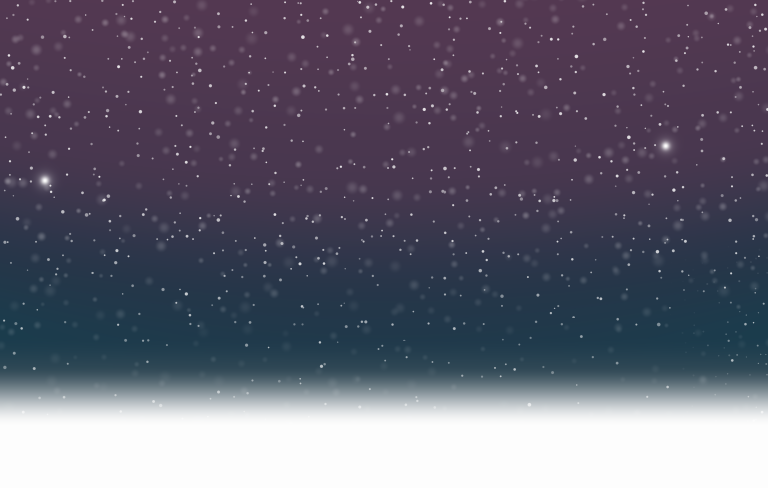
This background is drawn by a Shadertoy shader. Its source:

```glsl
// Snowfall at dusk: a plum sky sinks into teal above a bright, misty snowfield.
// The sky is a bowed vertical gradient; flakes are jittered discs on hashed
// grids, from crisp dots to soft blurs, and the snow bank fades in over them.

const vec3 PLUM  = vec3(0.325, 0.220, 0.318);
const vec3 MAUVE = vec3(0.282, 0.216, 0.308);
const vec3 NAVY  = vec3(0.145, 0.212, 0.285);
const vec3 TEAL  = vec3(0.105, 0.235, 0.300);
const vec3 MIST  = vec3(0.225, 0.310, 0.355);
const vec3 SNOW  = vec3(0.992);

float hash(vec2 p) {
    return fract(sin(dot(p, vec2(127.1, 311.7))) * 43758.5);
}

// Disc whose rim is blurred by softness, never thinner than one pixel.
float flake(vec2 offset, float radius, float softness, float pixel) {
    float blur = max(radius * softness, pixel * 0.7);
    return 1.0 - smoothstep(radius - blur, radius + blur, length(offset));
}

// One flake at most per grid cell, kept inside it so no neighbours are needed.
float snowLayer(vec2 p, float cells, float density, float radius,
                float softness, float seed, float pixel) {
    vec2 id = floor(p * cells);
    vec2 key = id + seed;
    vec2 jitter = vec2(hash(key), hash(key + 17.3));
    vec2 center = (id + mix(vec2(0.18), vec2(0.82), jitter)) / cells;
    float size = radius * mix(0.55, 1.15, hash(key + 41.7));
    float present = step(hash(key + 73.1), density);
    float brightness = mix(0.45, 1.0, hash(key + 97.9));
    return present * brightness * flake(p - center, size, softness, pixel);
}

// Bright core inside a wide, faint halo.
float glowingFlake(vec2 offset, float radius) {
    float d = length(offset) / radius;
    return 0.75 * exp(-d * d) + 0.25 * exp(-0.22 * d * d);
}

vec3 skyColor(vec2 uv) {
    float side = 2.0 * uv.x - 1.0;
    float h = uv.y - 0.07 * side * side;    // plum hangs lower in the middle
    vec3 color = mix(NAVY, MAUVE, smoothstep(0.36, 0.66, h));
    color = mix(color, PLUM, smoothstep(0.58, 1.0, h));
    float tealBand = 1.0 - smoothstep(0.24, 0.42, h);
    color = mix(color, TEAL, tealBand * (0.65 + 0.35 * side * side));
    return mix(color, MIST, 1.0 - smoothstep(0.20, 0.31, uv.y));
}

void mainImage(out vec4 fragColor, in vec2 fragCoord) {
    vec2 uv = fragCoord / iResolution.xy;
    vec2 p = fragCoord / iResolution.y;
    float pixel = 1.0 / iResolution.y;
    vec3 color = skyColor(uv);

    // Blurred flakes, thinning towards the ground
    float thin = mix(0.35, 1.0, smoothstep(0.2, 0.6, uv.y));
    float soft = 0.0;
    for (int i = 0; i < 3; i++) {
        float n = float(i);
        vec2 shifted = p + vec2(0.037, 0.021) * n;
        soft += snowLayer(shifted, 17.0 - 2.0 * n, 0.42, 0.0058 + 0.0012 * n,
                          0.9, 11.0 + 29.0 * n, pixel) * (0.27 - 0.05 * n);
    }
    color = mix(color, SNOW, min(soft * thin, 0.5));

    // Crisp flakes on three overlapping grids
    float crisp = 0.0;
    for (int i = 0; i < 3; i++) {
        float n = float(i);
        vec2 shifted = p + vec2(0.013, 0.029) * n;
        crisp = max(crisp, snowLayer(shifted, 19.0 + 4.0 * n, 0.34 * thin + 0.06,
                    0.0032 - 0.0005 * n, 0.35, 131.0 + 37.0 * n, pixel));
    }
    color = mix(color, SNOW, crisp * mix(0.55, 0.88, thin));

    // Fine powder drifting at the lower right
    float drift = smoothstep(0.86, 1.0, uv.x) * (1.0 - smoothstep(0.35, 0.52, uv.y));
    float powder = snowLayer(p, 46.0, 0.5, 0.0017, 0.5, 307.0, pixel);
    color = mix(color, SNOW, powder * drift * 0.5);

    // Two near flakes
    vec2 spot = vec2(uv.x * 1.57, uv.y);
    float near = glowingFlake(spot - vec2(0.092, 0.630), 0.0085)
               + glowingFlake(spot - vec2(1.361, 0.701), 0.0080);
    color = mix(color, SNOW, min(near, 1.0));

    // Snow bank with a long misty edge
    float bank = 1.0 - smoothstep(0.125, 0.250, uv.y);
    color = mix(color, SNOW, bank);

    fragColor = vec4(color, 1.0);
}
```
